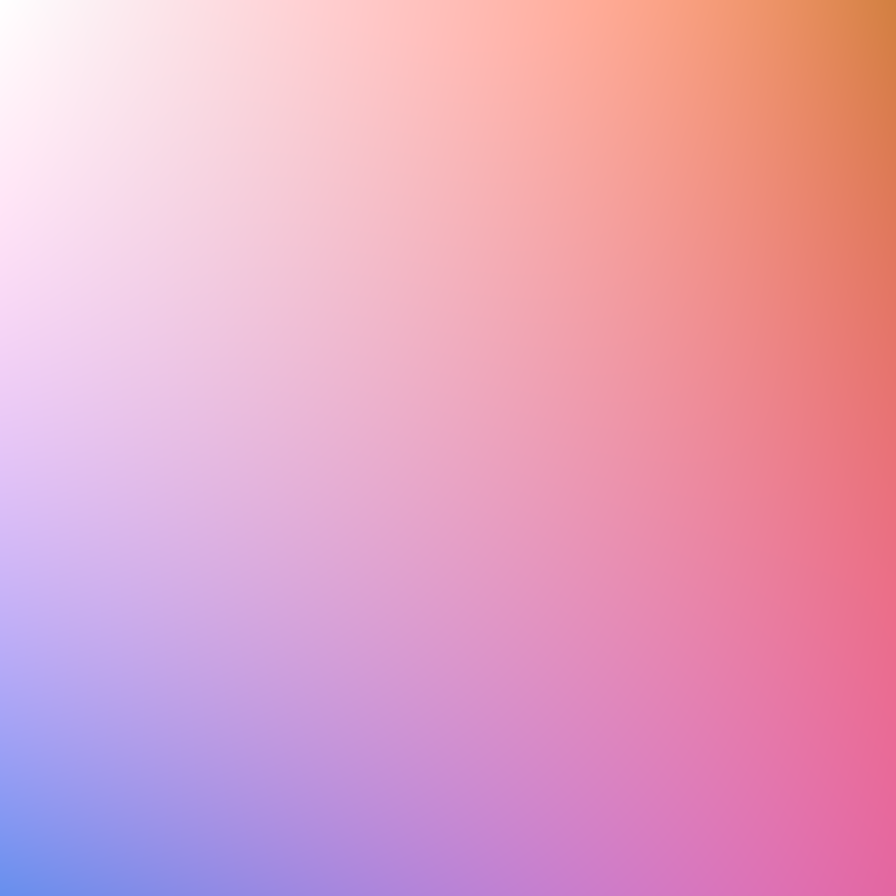
Give the GLSL for this background, as a WebGL 2 fragment shader.

```glsl
#version 300 es
precision highp float;
// Soft mesh gradient: white, coral, ochre, rose, violet and blue melt together.
// Four rows of four colours are blended by cubic Lagrange weights, first along
// each row and then between the rows, so the surface has no seams.

// Positions of the two inner mesh stops; the outer stops lie on the canvas edge.
#define STOP_LOW 0.33333
#define STOP_HIGH 0.66667

uniform vec2 u_resolution;
out vec4 fragColor;

// Weights of the cubic through the stops 0, STOP_LOW, STOP_HIGH and 1.
vec4 cubicWeights(float t) {
    float a = STOP_LOW;
    float b = STOP_HIGH;
    float toLow = t - a;
    float toHigh = t - b;
    float toEnd = t - 1.0;
    return vec4(
        -toLow * toHigh * toEnd / (a * b),
        t * toHigh * toEnd / (a * (a - b) * (a - 1.0)),
        t * toLow * toEnd / (b * (b - a) * (b - 1.0)),
        t * toLow * toHigh / ((1.0 - a) * (1.0 - b)));
}

vec3 blend(vec4 weights, vec3 c0, vec3 c1, vec3 c2, vec3 c3) {
    return mat4x3(c0, c1, c2, c3) * weights;
}

void main() {
    vec2 uv = gl_FragCoord.xy / u_resolution;
    vec4 across = cubicWeights(uv.x);
    vec4 upward = cubicWeights(uv.y);

    // Colour rows, each from left to right.
    vec3 bottom = blend(across, vec3(0.40, 0.56, 0.93), vec3(0.62, 0.53, 0.88),
                                vec3(0.80, 0.485, 0.79), vec3(0.89, 0.40, 0.63));
    vec3 lower = blend(across, vec3(0.78, 0.70, 0.97), vec3(0.85, 0.65, 0.855),
                               vec3(0.90, 0.56, 0.72), vec3(0.92, 0.43, 0.53));
    vec3 upper = blend(across, vec3(0.975, 0.85, 0.965), vec3(0.945, 0.755, 0.835),
                               vec3(0.95, 0.62, 0.645), vec3(0.89, 0.46, 0.39));
    vec3 top = blend(across, vec3(1.0), vec3(1.0, 0.82, 0.83),
                             vec3(1.0, 0.67, 0.59), vec3(0.82, 0.50, 0.25));

    vec3 color = blend(upward, bottom, lower, upper, top);
    fragColor = vec4(clamp(color, 0.0, 1.0), 1.0);
}
```
